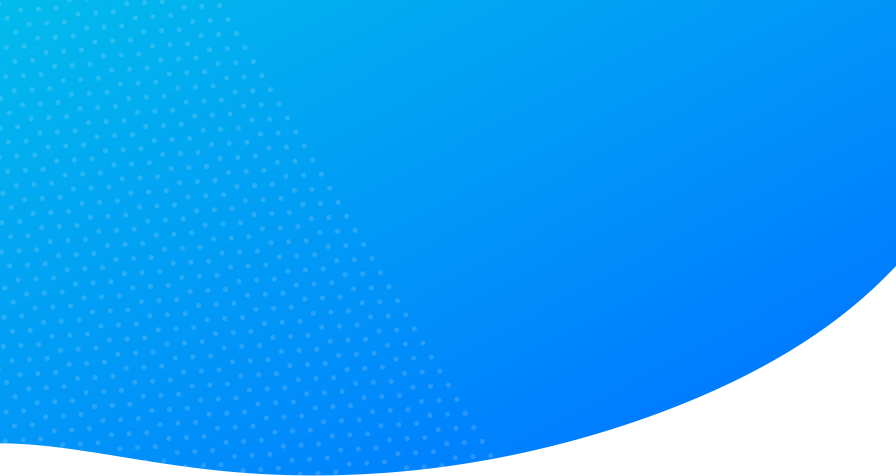
Reproduce this background procedurally as a WebGL 1 fragment shader.

```glsl
precision highp float;
// A cyan-to-blue diagonal gradient sits above a white, wavy lower edge.
// A slanted dot lattice, staggered in groups of three columns, tints the left;
// the wave is a smooth polynomial height curve. Lengths are in canvas heights.

uniform vec2 u_resolution;

const vec3 CYAN = vec3(0.01, 0.735, 0.925);
const vec3 BLUE = vec3(0.0, 0.49, 1.0);
const vec3 WHITE = vec3(1.0);

const float TROUGH_X = 0.6618;
const float TROUGH_Y = 0.0012;

// Soft coverage: 1 where the signed distance is negative.
float coverage(float dist, float pixel) {
  return clamp(0.5 - dist / pixel, 0.0, 1.0);
}

// Height of the wave: a low crest at the left, a steep rise to the right.
float waveHeight(float x) {
  float offset = x - TROUGH_X;
  float square = offset * offset;
  float q = -offset / TROUGH_X;
  float crest = 0.0674 * q * q * (1.4 + q * (1.2 - 1.6 * q));
  float rise = square * (0.249 + 0.014 * square * square * square);
  return TROUGH_Y + (offset < 0.0 ? crest : rise);
}

// Approximate signed distance to the wave, negative below it.
float waveDistance(vec2 p) {
  float h = 0.002;
  float slope = (waveHeight(p.x + h) - waveHeight(p.x - h)) / (2.0 * h);
  return (p.y - waveHeight(p.x)) / sqrt(1.0 + slope * slope);
}

// Dots in slanted columns counted leftward from the anchor's column.
float dotLattice(vec2 p, vec2 anchor, vec2 spacing, float radius, float pixel) {
  vec2 down = vec2(0.516, -0.8566);
  vec2 left = vec2(down.y, -down.x);
  vec2 local = vec2(dot(p - anchor, left), dot(p - anchor, down)) / spacing;
  float column = floor(local.x + 0.5);
  float middle = 1.0 - step(0.5, abs(mod(column, 3.0) - 1.0));
  local.y += 0.5 * middle;
  vec2 cell = fract(local + 0.5) - 0.5;
  float disc = coverage(length(cell * spacing) - radius, pixel);
  return disc * step(-0.5, column);
}

void main() {
  vec2 uv = gl_FragCoord.xy / u_resolution;
  vec2 p = gl_FragCoord.xy / u_resolution.y;
  float pixel = 1.0 / u_resolution.y;

  // Diagonal gradient from the upper left
  float diagonal = 0.5 * (uv.x + 1.0 - uv.y);
  vec3 color = mix(CYAN, BLUE, clamp(diagonal / 0.8, 0.0, 1.0));

  // Translucent dots
  float dots = dotLattice(p, vec2(0.6748, 0.6341), vec2(0.0330, 0.0345),
                          0.0053, pixel);
  color = mix(color, WHITE, 0.15 * dots);

  // White area below the wave
  color = mix(color, WHITE, coverage(waveDistance(p), pixel));

  gl_FragColor = vec4(color, 1.0);
}
```
